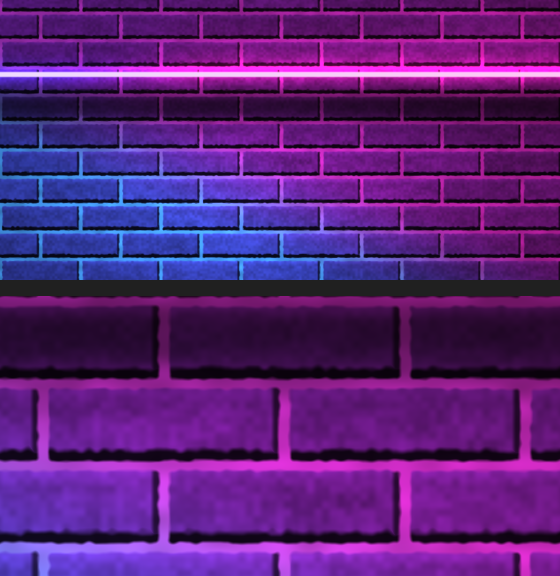
Top, the full canvas; bottom, a detail of the centre.
Write a Shadertoy shader that draws this texture.

```glsl
float hash(vec2 p) {
    vec3 q = fract(p.xyx * 0.1031);
    q += dot(q, q.yzx + 33.33);
    return fract((q.x + q.y) * q.z);
}

float noise(vec2 p) {
    vec2 i = floor(p), f = fract(p);
    f = f * f * (3.0 - 2.0 * f);
    return mix(mix(hash(i), hash(i + vec2(1, 0)), f.x),
               mix(hash(i + vec2(0, 1)), hash(i + vec2(1, 1)), f.x), f.y);
}

float roundedBox(vec2 p, vec2 halfSize, float radius) {
    vec2 d = abs(p) - halfSize + radius;
    return length(max(d, 0.0)) + min(max(d.x, d.y), 0.0) - radius;
}

void mainImage(out vec4 fragColor, in vec2 fragCoord) {
    // Canvas-height units, y pointing down
    vec2 p = fragCoord / iResolution.y;
    p.y = 1.0 - p.y;
    float soft = 0.002 + 0.5 / iResolution.y;
    float grain = noise(p * 110.0);
    float blotch = noise(p * vec2(28.0, 45.0) + 17.0);

    // Running bond: every other row shifted by half a brick
    vec2 size = vec2(0.2867, 0.0977);
    vec2 cell = (p - vec2(0.002, 0.047)) / size;
    float row = floor(cell.y);
    cell.x += 0.5 * mod(row + 1.0, 2.0);
    vec2 local = (fract(cell) - 0.5) * size;
    float tone = hash(floor(cell) + 40.0);

    vec2 halfBrick = 0.5 * size - vec2(0.0065, 0.006);
    float edge = roundedBox(local, halfBrick, 0.004) + 0.003 * (grain - 0.5);
    float face = smoothstep(soft, -soft, edge);

    // Dark lower and right brick edges, rough lit upper edge
    vec2 inset = halfBrick - local;
    float crease = max(smoothstep(0.017, 0.008, inset.y + 0.005 * (grain - 0.5)),
                       0.75 * smoothstep(0.011, 0.004, inset.x));
    float lip = smoothstep(0.026, 0.004, local.y + halfBrick.y + 0.014 * blotch);

    // Blue light from the lower left, violet to magenta elsewhere
    float cool = smoothstep(-0.25, 0.2, p.y - 0.36 - 0.4 * p.x);
    vec3 warmBrick = mix(vec3(0.56, 0.17, 0.84), vec3(0.68, 0.13, 0.74), 0.5 * p.x);
    vec3 warmMortar = mix(vec3(0.76, 0.22, 0.86), vec3(0.92, 0.15, 0.78), 0.5 * p.x);
    vec3 brickLight = mix(warmBrick, vec3(0.28, 0.34, 0.95), cool);
    vec3 mortarLight = mix(warmMortar, vec3(0.28, 0.63, 1.0), cool);

    // Central pool of light and the shadow band under the tube
    vec2 pool = (p - vec2(0.8, 0.75)) / vec2(0.7, 0.35);
    float level = 0.52 + 0.42 * exp(-dot(pool, pool));
    float band = (p.y - 0.375) / 0.065;
    level *= 1.0 - 0.62 * exp(-band * band);

    float relief = 0.72 + 0.2 * grain + 0.2 * blotch + 0.16 * (tone - 0.5) + 0.25 * lip;
    vec3 brick = brickLight * level * relief * (1.0 - 0.85 * crease);
    vec3 mortar = mortarLight * (level * 1.05 + 0.16) * (0.85 + 0.25 * blotch);
    vec3 color = mix(mortar, brick, face);

    // Neon halo, reaching further up the wall on the pink side
    float d = p.y - 0.266;
    vec3 tubeColor = mix(vec3(0.25, 0.13, 0.95), vec3(1.0, 0.07, 0.66),
                         smoothstep(0.15, 0.75, p.x));
    float halo = 0.85 * exp(-abs(d) / 0.028);
    halo += 0.45 * exp(-abs(d) / 0.09) * step(d, 0.0) * smoothstep(0.1, 1.0, p.x);
    float surface = mix(1.0, 0.85 * relief * (1.0 - 0.5 * crease), face);
    color += tubeColor * halo * surface;

    // White-hot core
    vec3 core = mix(vec3(0.93, 0.86, 1.0), vec3(1.0, 0.78, 0.96), 0.5 * p.x);
    color = mix(color, core, smoothstep(0.013, 0.005, abs(d)));

    fragColor = vec4(clamp(color, 0.0, 1.0), 1.0);
}
```
